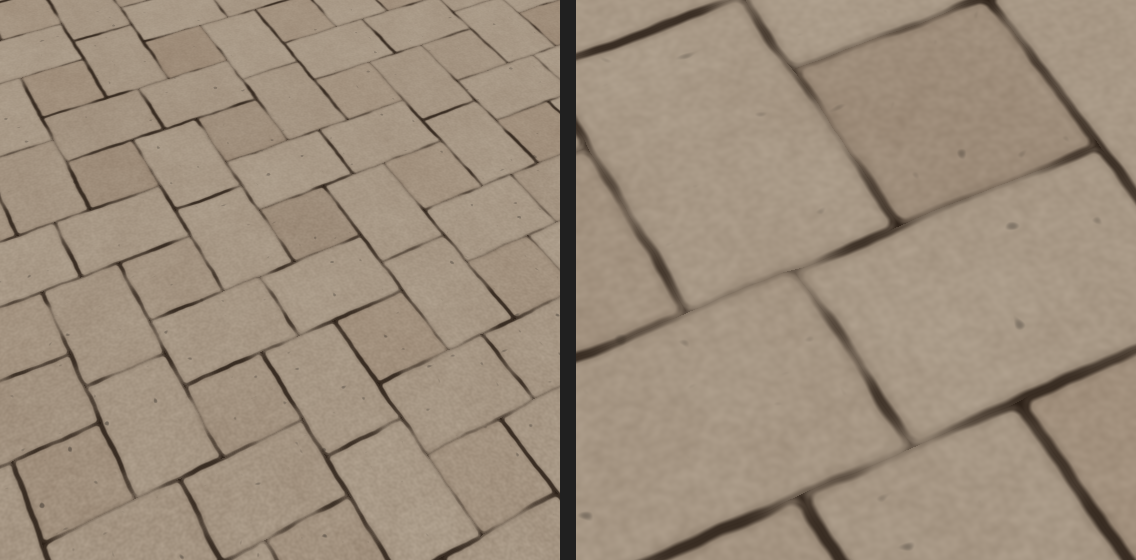
Left, the full canvas; right, a detail of the centre.
A Shadertoy shader for this texture:

```glsl
// Weathered tan paving seen at a slant: upright pairs, flat pairs and square stones.
// A projective matrix maps the canvas to a half-stone grid; an 8 x 8 grid period
// yields each stone's box, whose rounded distance draws joints, wear and corner gaps.

// Columns: grid right, grid down, grid origin, in homogeneous canvas units.
const mat3 GRID_TO_CANVAS = mat3(0.0716, 0.0340, 0.0155,
                                 0.0216, -0.0646, -0.0255,
                                 0.0755, 0.4792, 1.0);
const vec3 STONE_DARK  = vec3(0.605, 0.535, 0.462);
const vec3 STONE_LIGHT = vec3(0.675, 0.617, 0.545);
const vec3 JOINT_SHADE = vec3(0.43, 0.37, 0.31);
const vec3 JOINT_DEEP  = vec3(0.17, 0.125, 0.09);
const float CORNER_RADIUS = 0.13;
const float JOINT_HALF = 0.045;   // half joint width, in grid units
const float SHADE_WIDTH = 0.14;   // worn edge beside each joint
const float WOBBLE = 0.045;       // unevenness of the stone outlines
const float GRAIN = 0.055;

float hash(vec2 p) {
    vec3 q = fract(p.xyx * vec3(0.1031, 0.1030, 0.0973));
    q += dot(q, q.yzx + 33.33);
    return fract((q.x + q.y) * q.z);
}

vec2 gradient(vec2 cell) {
    float angle = 6.28318 * hash(cell);
    return vec2(cos(angle), sin(angle));
}

// Gradient noise, roughly -0.7 to 0.7.
float noise(vec2 p) {
    vec2 i = floor(p), f = p - i;
    vec2 w = f * f * f * (f * (f * 6.0 - 15.0) + 10.0);
    vec2 e = vec2(1.0, 0.0);
    float low  = mix(dot(gradient(i), f), dot(gradient(i + e), f - e), w.x);
    float high = mix(dot(gradient(i + e.yx), f - e.yx),
                     dot(gradient(i + 1.0), f - 1.0), w.x);
    return mix(low, high, w.y);
}

// Centre (xy) and half size (zw) of the stone that covers p.
vec4 stoneAt(vec2 p) {
    float band = floor(p.y / 4.0);
    float along = mod(p.x - 2.0 - 4.0 * band, 8.0);
    // Two flat stones end to end
    if (p.y - 4.0 * band >= 2.0 && along < 6.0) {
        float middle = floor(along / 3.0) * 3.0 + 1.5;
        return vec4(p.x - along + middle, 4.0 * band + 3.0, 1.5, 1.0);
    }
    float column = floor(p.x / 2.0);
    // Square stones between the flat rows
    if (mod(column, 2.0) > 0.5)
        return vec4(2.0 * column + 1.0, 4.0 * band + 1.0, 1.0, 1.0);
    // Two upright stones, one below the other
    float down = mod(p.y - 2.0 * column, 8.0);
    float middle = floor(down / 3.0) * 3.0 + 1.5;
    return vec4(2.0 * column + 1.0, p.y - down + middle, 1.0, 1.5);
}

void mainImage(out vec4 fragColor, in vec2 fragCoord) {
    vec2 uv = fragCoord / iResolution.xy;
    vec3 ground = inverse(GRID_TO_CANVAS) * vec3(uv, 1.0);
    vec2 p = ground.xy / ground.z;
    float pixel = 0.5 * (length(dFdx(p)) + length(dFdy(p)));

    // Slightly irregular outlines
    vec2 bent = p + WOBBLE * vec2(noise(p * 1.3 + 7.0), noise(p * 1.3 + 41.0))
                  + 0.3 * WOBBLE * noise(p * 5.0 + 19.0);
    vec4 stone = stoneAt(bent);
    vec2 id = floor(stone.xy * 2.0 + 0.5);
    vec2 side = abs(bent - stone.xy) - stone.zw;
    vec2 q = side + CORNER_RADIUS;
    float d = length(max(q, 0.0)) + min(max(q.x, q.y), 0.0) - CORNER_RADIUS;

    // Stone tone: per-stone shift, broad stains and fine grain
    float square = step(stone.z + stone.w, 2.1);
    float tone = 0.43 + 0.42 * hash(id + 60.0) - 0.24 * square;
    tone += 0.28 * noise(p * 0.8 + 3.0) + 0.18 * noise(p * 2.7 + 11.0);
    vec3 color = mix(STONE_DARK, STONE_LIGHT, clamp(tone, -0.1, 1.1));
    color.gb -= 0.008 * square * vec2(0.6, 1.0) * hash(id + 90.0);
    float nearness = 1.0 - 0.55 * uv.y;
    color += GRAIN * nearness * (0.6 * noise(p * 6.0) + 0.7 * noise(p * 13.0 + 5.0));

    // Sparse pits
    float pit = smoothstep(0.47, 0.62, noise(p * 4.3 + 27.0));
    color *= 1.0 - 0.35 * nearness * pit;

    // Joints: fuller where they run away from the viewer, filled with sand elsewhere
    float receding = smoothstep(-0.05, 0.05, side.x - side.y);
    float wear = noise(p * 0.55 + 13.0) + 0.5 * noise(p * 1.7 + 31.0);
    float far = smoothstep(0.9, 1.8, uv.x + uv.y);
    float openness = smoothstep(-0.35, 0.4, wear + 0.16 * receding - 0.22 * far);
    float soft = max(pixel, 0.025);
    float shade = 1.0 - smoothstep(0.0, SHADE_WIDTH, -d);
    float width = JOINT_HALF * mix(0.65, 1.1, openness);
    float core = 1.0 - smoothstep(width - soft, width + soft, -d);
    color = mix(color, JOINT_SHADE, shade * mix(0.2, 0.45, openness));
    color = mix(color, JOINT_DEEP, core * mix(0.15, 0.85, openness));

    // Open gaps where rounded corners meet
    float gap = smoothstep(-0.015, 0.015 + soft, d);
    color = mix(color, JOINT_DEEP, gap * mix(0.35, 0.95, openness));

    fragColor = vec4(clamp(color, 0.0, 1.0), 1.0);
}
```
